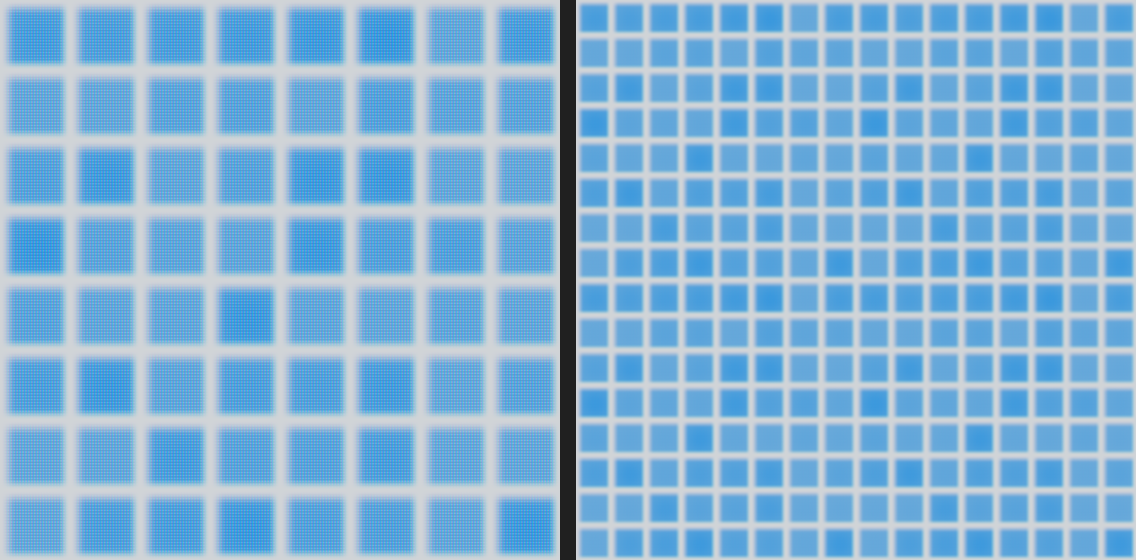
Left: one tile. Right: repeated 2 by 2.
This pattern is drawn by a Shadertoy shader. Its source:

```glsl
// Soft blue panes in a pale 8 by 8 grid, covered by a fine screen of colour dots.
// Each pane is a product of edge ramps, softer at its left and top; the screen
// is three phase-shifted waves, and a wrapped cell hash varies the blue depth.

const float TAU = 6.2831853;
const float PANES = 8.0;
const float DOTS_PER_PANE = 24.0;

float cellHash(vec2 cell) {
    return fract(sin(dot(mod(cell, PANES), vec2(12.99, 78.23))) * 4375.85);
}

// Zero on the grid lines, one inside the pane.
float paneMask(vec2 p) {
    vec2 q = fract(p);
    q.y = 1.0 - q.y;
    vec2 ramp = smoothstep(0.01, 0.23, q) * smoothstep(0.01, 0.17, 1.0 - q);
    return ramp.x * ramp.y;
}

// Red, green and blue dots side by side along each row.
vec3 dotScreen(vec2 p) {
    vec3 column = cos(TAU * (DOTS_PER_PANE * p.x + vec3(0.0, 1.0, 2.0) / 3.0));
    float row = cos(TAU * DOTS_PER_PANE * p.y);
    return vec3(0.17, 0.10, 0.09) * column * (0.6 + 0.4 * row) + 0.035 * row;
}

void mainImage(out vec4 fragColor, in vec2 fragCoord) {
    vec2 p = fragCoord / iResolution.xy * PANES;
    vec2 local = fract(p);

    // Slight colour fringes: red leans to the lower right, green away from it.
    vec2 shift = vec2(0.006, -0.006);
    vec3 mask = vec3(paneMask(p - shift), paneMask(p + shift), paneMask(p));

    // Depth of blue per pane, strongest just off its centre.
    float chance = cellHash(floor(p));
    float centre = 1.0 - smoothstep(0.05, 0.55, length(local - vec2(0.56, 0.44)));
    float depth = mix(0.2, 0.75, chance * chance) * (0.75 + 0.4 * centre);
    vec3 pane = mix(vec3(0.46, 0.68, 0.85), vec3(0.18, 0.58, 0.87), depth);

    // The screen fades out where its dots are too small to resolve.
    float dotPixels = min(iResolution.x, iResolution.y) / (PANES * DOTS_PER_PANE);
    pane += smoothstep(1.5, 2.5, dotPixels) * dotScreen(p);

    vec3 grid = vec3(0.815, 0.83, 0.845);
    fragColor = vec4(mix(grid, pane, mask), 1.0);
}
```
